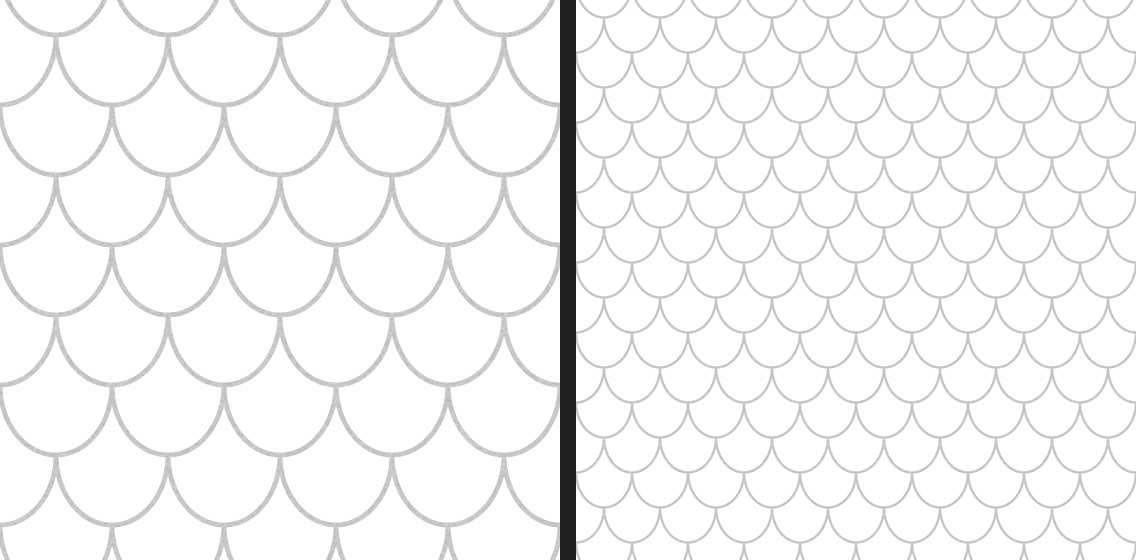
Left, the tile; right, the same tile 2 across and 2 down.
Write a Shadertoy shader that draws this pattern.

```glsl
// Fish-scale tiling: staggered rows of half-ellipse outlines in grainy grey on white.

const float COLUMNS = 5.0;            // scales across
const float ROWS = 8.0;               // rows of scales, even so the stagger wraps
const float LINE_WIDTH = 0.0087;      // in canvas widths
const float EDGE_SOFTNESS = 0.0007;   // smallest half-width of the edge blend
const float GRAIN_CELLS = 384.0;      // grain cells per side
const float GRAIN_STRENGTH = 0.10;
const vec3 BACKGROUND = vec3(1.0);
const vec3 LINE_COLOR = vec3(0.78);

const vec2 RADII = vec2(0.5 / COLUMNS, 1.0 / ROWS);

// Integer hash of a grain cell, 0 to 1
float hash(vec2 cell) {
    uvec2 q = uvec2(cell) * uvec2(1597u, 3812u) + uvec2(17u, 91u);
    uint h = (q.x ^ (q.y * 40503u)) * 277803u;
    h = ((h >> 15) ^ h) * 73244475u;
    h = (h >> 16) ^ h;
    return float(h & 65535u) / 65535.0;
}

// Value noise that wraps at the canvas edges
float grain(vec2 uv) {
    vec2 p = uv * GRAIN_CELLS;
    vec2 cell = mod(floor(p), GRAIN_CELLS);
    vec2 next = mod(cell + 1.0, GRAIN_CELLS);
    vec2 f = fract(p);
    float low = mix(hash(cell), hash(vec2(next.x, cell.y)), f.x);
    float high = mix(hash(vec2(cell.x, next.y)), hash(next), f.x);
    return mix(low, high, f.y);
}

// Distance to the lower half of an ellipse outline centred at the origin
float halfEllipseDistance(vec2 p) {
    if (p.y > 0.0) return length(vec2(abs(p.x) - RADII.x, p.y));
    float level = length(p / RADII);
    float slope = length(p / (RADII * RADII));
    return abs(level * (level - 1.0)) / max(slope, 0.0001);
}

// Distance to the nearest scale outline
float scaleDistance(vec2 uv) {
    float firstRow = floor(uv.y * ROWS - 0.5);
    float nearest = 1.0;
    for (int i = 0; i < 2; i++) {
        float row = firstRow + float(i);
        float stagger = 0.5 * mod(row, 2.0);
        float x = (fract(uv.x * COLUMNS - stagger + 0.5) - 0.5) / COLUMNS;
        float y = uv.y - (row + 1.5) / ROWS;
        nearest = min(nearest, halfEllipseDistance(vec2(x, y)));
    }
    return nearest;
}

void mainImage(out vec4 fragColor, in vec2 fragCoord) {
    vec2 uv = fragCoord / iResolution.xy;

    // Smoothed stroke
    float blend = max(0.6 / min(iResolution.x, iResolution.y), EDGE_SOFTNESS);
    float edge = scaleDistance(uv) - 0.5 * LINE_WIDTH;
    float stroke = 1.0 - smoothstep(-blend, blend, edge);

    // Speckle on the stroke only
    vec3 ink = LINE_COLOR + GRAIN_STRENGTH * (grain(uv) - 0.5);
    fragColor = vec4(mix(BACKGROUND, ink, stroke), 1.0);
}
```
